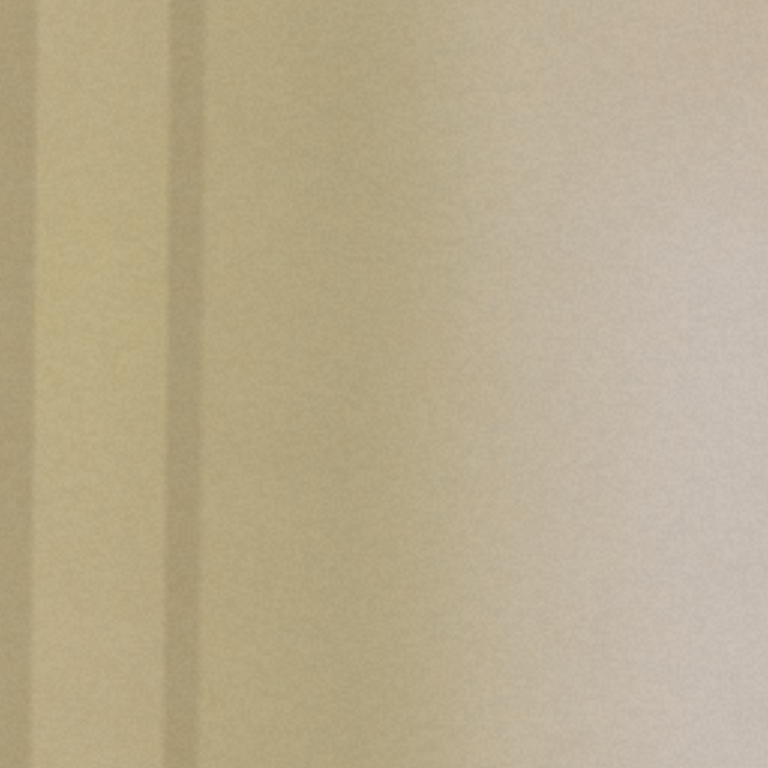
Write a WebGL 2 fragment shader that draws this texture.

```glsl
#version 300 es
precision highp float;
// Draws a softly lit beige wall with a pale upright band, shadowed grooves and fine grain.
uniform vec2 u_resolution;
out vec4 fragColor;

float hash(vec2 p) {
    vec3 q = fract(vec3(p.xyx) * 0.1031);
    q += dot(q, q.yzx + 33.33);
    return fract((q.x + q.y) * q.z);
}

float noise(vec2 p) {
    vec2 i = floor(p), f = fract(p);
    f = f * f * (3.0 - 2.0 * f);
    return mix(mix(hash(i), hash(i + vec2(1, 0)), f.x),
               mix(hash(i + vec2(0, 1)), hash(i + vec2(1, 1)), f.x), f.y);
}

float edge(float x, float at, float softness) {
    return smoothstep(at - softness, at + softness, x);
}

// Wall tone: olive shade on the left turning to pale mauve light on the right
vec3 wallColor(vec2 uv) {
    vec3 wall = mix(vec3(0.706, 0.650, 0.498), vec3(0.690, 0.640, 0.497), smoothstep(0.27, 0.45, uv.x));
    wall = mix(wall, vec3(0.742, 0.692, 0.592), smoothstep(0.44, 0.70, uv.x));
    vec3 glow = mix(vec3(0.778, 0.738, 0.698), vec3(0.757, 0.702, 0.622), smoothstep(0.60, 1.0, uv.y));
    return mix(wall, glow, smoothstep(0.57, 0.97, uv.x));
}

void main() {
    vec2 uv = gl_FragCoord.xy / u_resolution;
    float x = uv.x - 0.009 * (uv.y - 0.5);   // uprights lean slightly to the right

    // Left shadow, pale band, groove, then the wall
    vec3 band = mix(vec3(0.728, 0.670, 0.524), vec3(0.730, 0.674, 0.512),
                    smoothstep(0.45, 0.0, abs(uv.y - 0.6)));
    band -= 0.012 * smoothstep(0.12, 0.21, x);
    vec3 color = mix(vec3(0.672, 0.613, 0.470), band, edge(x, 0.0445, 0.007));
    color = mix(color, vec3(0.660, 0.604, 0.460), edge(x, 0.217, 0.007));
    color = mix(color, wallColor(uv), edge(x, 0.2625, 0.008));

    // Broad mottling, faint horizontal fibres and fine grain
    color += 0.008 * (noise(uv * vec2(9.0, 12.0)) - 0.5);
    color += 0.014 * (noise(uv * vec2(80.0, 170.0) + 17.0) - 0.5);
    color += 0.030 * (noise(uv * 256.0 + 41.0) - 0.5);
    color += vec3(0.008, -0.002, -0.010) * (noise(uv * 45.0 + 73.0) - 0.5);

    fragColor = vec4(color, 1.0);
}
```
